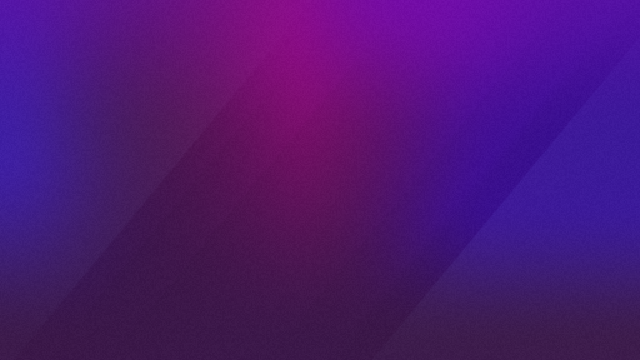
A WebGL 1 fragment shader for this background:

```glsl
precision highp float;
// Soft violet, magenta and blue glows crossed by faint diagonal panels under fine grain.

uniform vec2 u_resolution;

const vec3 PLUM = vec3(0.235, 0.095, 0.29);
const vec3 BLUE = vec3(0.22, 0.065, 0.60);
const vec3 INDIGO = vec3(0.235, 0.10, 0.64);
const vec3 PURPLE = vec3(0.40, 0.07, 0.68);
const vec3 MAGENTA = vec3(0.59, 0.05, 0.47);
const vec3 VIOLET = vec3(0.47, 0.045, 0.70);
const vec3 SHEEN = vec3(0.45, 0.80, 0.70);

// Sine-free hash, 0 to 1
float hash(vec2 p) {
  vec3 q = fract(vec3(p.xyx) * 0.1031);
  q += dot(q, q.yzx + 33.33);
  return fract((q.x + q.y) * q.z);
}

// Elliptical falloff around a centre
float glow(vec2 p, vec2 centre, vec2 radius) {
  vec2 d = (p - centre) / radius;
  return exp(-dot(d, d));
}

// Column of light with a narrow core and wide skirts
float column(float x, float centre, float width) {
  return exp(-pow(length(vec2(x - centre, 0.02)) / width, 1.4));
}

// Smooth step across an edge
float side(float s, float edge, float blur) {
  return smoothstep(-blur, blur, s - edge);
}

// Panel starting sharply at an edge and fading away from it
float fold(float s, float edge, float fade, float blur) {
  return side(s, edge, blur) * exp(-max(s - edge, 0.0) * fade);
}

vec3 backdrop(vec2 uv) {
  float rightWash = smoothstep(0.49, 0.77, uv.x) * smoothstep(0.04, 0.44, uv.y);
  float leftWash = glow(uv, vec2(0.0, uv.y), vec2(0.155, 1.0)) * smoothstep(0.03, 0.58, uv.y);
  float topWash = 0.7 * smoothstep(0.6, 1.15, uv.y);
  float beam = 0.97 * column(uv.x, 0.47, 0.18) * smoothstep(0.0, 0.95, uv.y);
  float crown = 0.75 * glow(uv, vec2(0.64, 1.04), vec2(0.2, 0.28));

  vec3 color = mix(PLUM, BLUE, rightWash);
  color = mix(color, INDIGO, leftWash);
  color = mix(color, PURPLE, topWash);
  color = mix(color, MAGENTA, beam);
  return mix(color, VIOLET, crown);
}

// Light outer panels and faint darker folds between them
vec3 addPanels(vec3 color, float s, float height, float blur) {
  float fade = mix(0.15, 1.0, smoothstep(1.0, 0.55, height));
  fade *= mix(0.4, 1.0, smoothstep(0.0, 0.3, height));
  float leftPanel = 1.0 - side(s, 0.868, blur);
  float rightPanel = side(s, 1.863, blur);
  float shade = 0.05 * fold(s, 0.868, 4.0, blur);
  shade += 0.025 * fold(s, 0.96, 5.0, blur);
  shade += 0.03 * fold(s, 1.13, 4.0, blur);
  shade += 0.025 * fold(s, 1.57, 5.0, blur);
  shade += 0.05 * side(s, 1.75, 0.03);
  shade *= 1.0 - rightPanel;
  float sheen = 0.032 * leftPanel + 0.05 * rightPanel;
  return mix(color * (1.0 - shade * fade), SHEEN, sheen * fade);
}

void main() {
  vec2 uv = gl_FragCoord.xy / u_resolution;
  float aspect = u_resolution.x / u_resolution.y;
  float slant = uv.x * aspect + 0.83 * (1.0 - uv.y);

  vec3 color = backdrop(uv);
  color = addPanels(color, slant, uv.y, 1.5 / u_resolution.y);

  // Film grain
  vec2 cell = floor(uv * vec2(aspect, 1.0) * 288.0);
  color += (hash(cell) - 0.5) * 0.025;

  gl_FragColor = vec4(color, 1.0);
}
```
